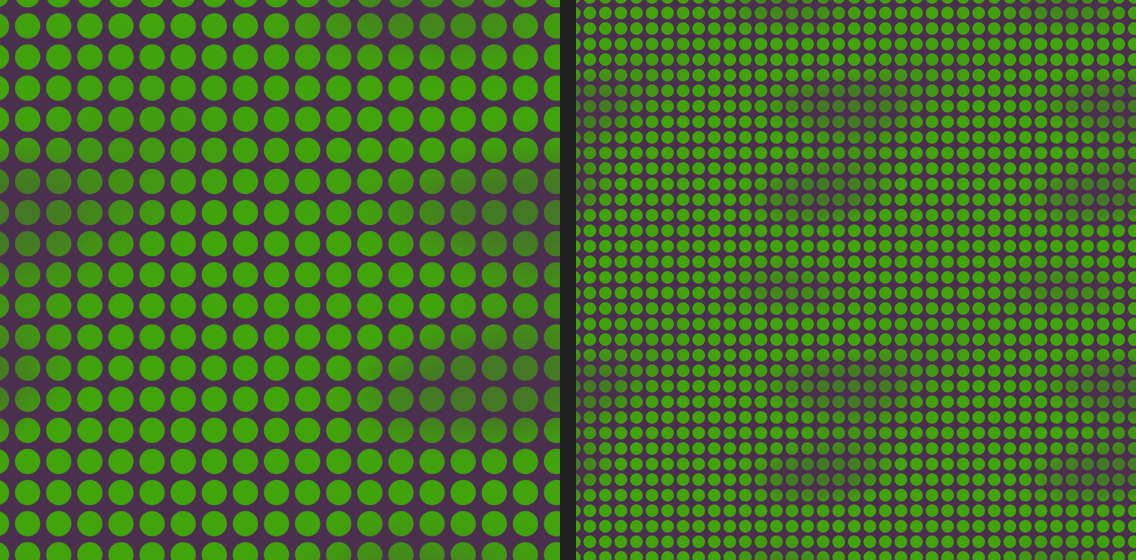
Left: one tile. Right: repeated 2 by 2.
Reproduce this pattern procedurally as a Shadertoy shader.

```glsl
const float TAU = 6.2831853;

float hash(vec2 p) {
    vec3 q = fract(vec3(p.xyx) * 0.1031);
    q += dot(q, q.yzx + 33.33);
    return fract((q.x + q.y) * q.z);
}

// Value noise that wraps after a whole number of cells
float wrappedNoise(vec2 p, float period) {
    vec2 cell = floor(p), f = fract(p);
    f = f * f * (3.0 - 2.0 * f);
    vec2 a = mod(cell, period), b = mod(cell + 1.0, period);
    return mix(mix(hash(a), hash(vec2(b.x, a.y)), f.x),
               mix(hash(vec2(a.x, b.y)), hash(b), f.x), f.y);
}

float wave(float turns) {
    return cos(TAU * turns);
}

// Broad drifting patches of faded ink, 0 fresh to 1 worn
float wear(vec2 uv) {
    float w = 0.5 * wave(uv.x - uv.y - 0.55) + 0.5 * wave(uv.x - 0.9);
    w += 0.6 * wave(3.0 * uv.y - 0.9) * (0.5 + 0.5 * wave(uv.x - 0.85));
    w -= 0.3 * wave(uv.y - 0.2);
    w += 0.3 * (wrappedNoise(uv * 6.0, 6.0) - 0.5);
    return smoothstep(-0.6, 1.3, w);
}

void mainImage(out vec4 fragColor, in vec2 fragCoord) {
    vec2 uv = fragCoord / iResolution.xy;
    vec3 ground = vec3(0.29, 0.19, 0.305);
    vec3 ink = vec3(0.255, 0.645, 0.04);

    // Dot grid, distances in cells
    float repeats = 18.0;
    vec2 local = fract(uv * repeats - vec2(0.888, 0.168) + 0.5) - 0.5;
    float edge = length(local) - 0.406;
    float pixel = repeats / iResolution.y;
    float dotMask = 1.0 - smoothstep(-0.75 * pixel, 0.75 * pixel, edge);

    // Worn ink lets the ground show through
    float fade = wear(uv);
    float opacity = 1.0 - 0.38 * fade * fade;
    fragColor = vec4(mix(ground, ink, dotMask * opacity), 1.0);
}
```
